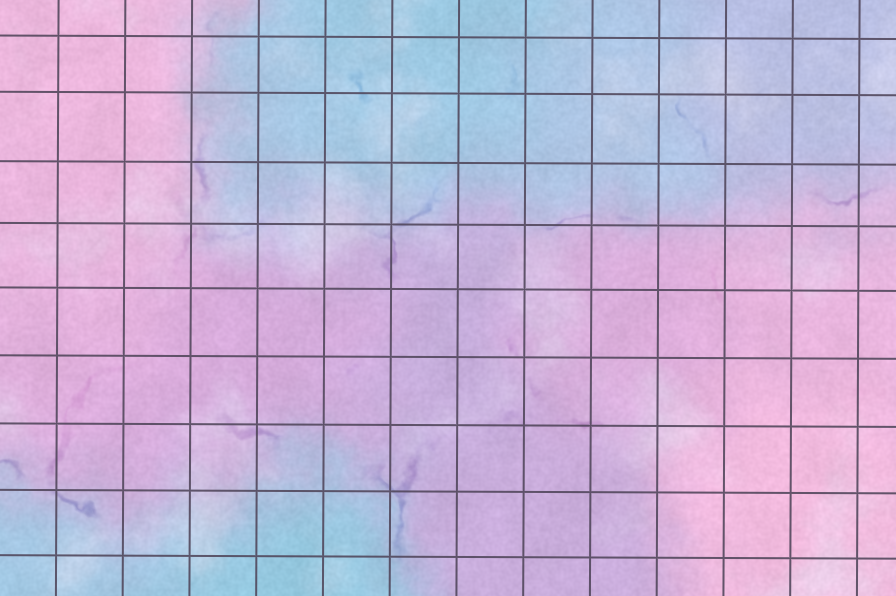
Reproduce this pattern procedurally as a Shadertoy shader.

```glsl
// Pastel watercolour washes under a thin, slightly uneven dark grid.

// Grid, in units of the canvas height
const float COL_START = 0.0938;
const float COL_PITCH = 0.1120;
const float COL_LEAN  = 0.0045;
const int   ROWS      = 9;
const float ROW_START = 0.0684;
const float ROW_PITCH = 0.1089;
const float ROW_TILT  = 0.0039;
const float ROW_BOW   = 0.0143;   // upward drift of the middle rows
const float ROW_SLIP  = 0.0127;   // extra lift of one row
const float SLIP_ROW  = 7.0;
const float LINE_HALF_WIDTH = 0.0017;
const float LINE_OPACITY    = 0.88;
const vec3  LINE_COLOUR = vec3(0.31, 0.27, 0.35);

// Paint
const float WASH_SHARPNESS = 42.0;
const float WARP_AMOUNT    = 0.13;
const float RIM_WIDTH      = 0.020;
const float RIM_STRENGTH   = 0.75;
const float GRAIN          = 0.028;
const vec3  PALE = vec3(0.89, 0.88, 0.95);
const vec3 PIGMENTS[5] = vec3[5](
    vec3(0.95, 0.73, 0.87),   // pink
    vec3(0.85, 0.67, 0.86),   // orchid
    vec3(0.76, 0.68, 0.86),   // lavender
    vec3(0.70, 0.77, 0.90),   // periwinkle
    vec3(0.58, 0.79, 0.88));  // aqua

// Wash centre (xy) and position along the pigment ramp (z)
const int WASHES = 16;
const vec3 WASH[WASHES] = vec3[WASHES](
    vec3(0.18, 0.86, 0.2), vec3(0.10, 0.56, 0.3), vec3(0.06, 0.40, 0.8),
    vec3(0.27, 0.28, 1.0), vec3(0.54, 0.78, 3.5), vec3(0.72, 0.95, 3.8),
    vec3(1.00, 0.80, 3.2), vec3(1.34, 0.82, 2.7), vec3(0.48, 0.46, 1.1),
    vec3(0.76, 0.44, 1.9), vec3(1.05, 0.46, 0.8), vec3(1.38, 0.50, 0.4),
    vec3(1.32, 0.18, 0.0), vec3(0.42, 0.06, 4.0), vec3(0.92, 0.14, 1.7),
    vec3(0.06, 0.00, 3.6));

vec2 gradientAt(vec2 cell) {
    uvec2 c = uvec2(ivec2(cell) + 4096);
    uint h = c.x * 1597334677u ^ c.y * 3812015801u;
    h = (h ^ (h >> 15)) * 2246822519u;
    h ^= h >> 13;
    float angle = float(h & 65535u) * 6.2832 / 65536.0;
    return vec2(cos(angle), sin(angle));
}

float gradientNoise(vec2 p) {
    vec2 i = floor(p), f = p - i;
    vec2 s = f * f * f * (f * (f * 6.0 - 15.0) + 10.0);
    vec2 e = vec2(0.0, 1.0);
    float a = dot(gradientAt(i), f);
    float b = dot(gradientAt(i + e.yx), f - e.yx);
    float c = dot(gradientAt(i + e.xy), f - e.xy);
    float d = dot(gradientAt(i + e.yy), f - e.yy);
    return mix(mix(a, b, s.x), mix(c, d, s.x), s.y);
}

float fbm(vec2 p) {
    float sum = 0.0, gain = 0.6;
    for (int i = 0; i < 5; i++) {
        sum += gain * gradientNoise(p);
        p = mat2(1.6, 1.2, -1.2, 1.6) * p + 7.3;
        gain *= 0.52;
    }
    return sum;
}

vec3 pigment(float t) {
    int i = min(int(t), 3);
    return mix(PIGMENTS[i], PIGMENTS[i + 1], t - float(i));
}

// Soft blend of washes, with pigment gathered along their shared edges
vec3 watercolour(vec2 p) {
    vec2 q = p + WARP_AMOUNT * vec2(fbm(p * 5.0 + 3.1), fbm(p * 5.0 + 41.7));
    vec3 colour = vec3(0.0);
    float total = 0.0, nearest = 9.0, second = 9.0;
    for (int i = 0; i < WASHES; i++) {
        vec2 v = q - WASH[i].xy;
        float d = dot(v, v), w = exp(-WASH_SHARPNESS * d);
        colour += w * pigment(WASH[i].z);
        total += w;
        second = min(second, max(nearest, d));
        nearest = min(nearest, d);
    }
    colour /= total;

    // Bleached blooms and tonal drift
    colour = mix(colour, PALE, 0.5 * smoothstep(0.0, 0.5, fbm(p * 4.0 + 19.0)));
    colour *= 1.0 + 0.07 * fbm(p * 9.0 + 63.0);

    // Broken drying rims, strongest in the cool paint
    float gap = sqrt(second) - sqrt(nearest) + 0.012 * fbm(p * 40.0);
    float rim = 1.0 - smoothstep(0.0, RIM_WIDTH, abs(gap));
    rim *= smoothstep(0.0, 0.3, fbm(p * 5.0 + 87.0));
    rim *= mix(0.35, 1.0, smoothstep(0.1, 0.22, 1.0 - colour.r));
    colour = mix(colour, colour * colour, RIM_STRENGTH * rim);

    // Paper grain
    return colour + GRAIN * (gradientNoise(p * 75.0) + gradientNoise(p * 150.0));
}

float gridDistance(vec2 p) {
    float column = (p.x - COL_LEAN * p.y - COL_START) / COL_PITCH;
    float d = abs(column - round(column)) * COL_PITCH;
    for (int i = 0; i < ROWS; i++) {
        float k = float(i), bow = (k - 4.4) / 2.0, slip = k - SLIP_ROW;
        float y = ROW_START + ROW_PITCH * k - ROW_TILT * p.x
                + ROW_BOW * exp(-bow * bow) + ROW_SLIP * exp(-4.0 * slip * slip);
        d = min(d, abs(p.y - y));
    }
    return d;
}

void mainImage(out vec4 fragColor, in vec2 fragCoord) {
    vec2 p = fragCoord / iResolution.y;
    float ink = clamp((LINE_HALF_WIDTH - gridDistance(p)) * iResolution.y + 0.5, 0.0, 1.0);
    vec3 colour = mix(watercolour(p), LINE_COLOUR, LINE_OPACITY * ink);
    fragColor = vec4(clamp(colour, 0.0, 1.0), 1.0);
}
```
